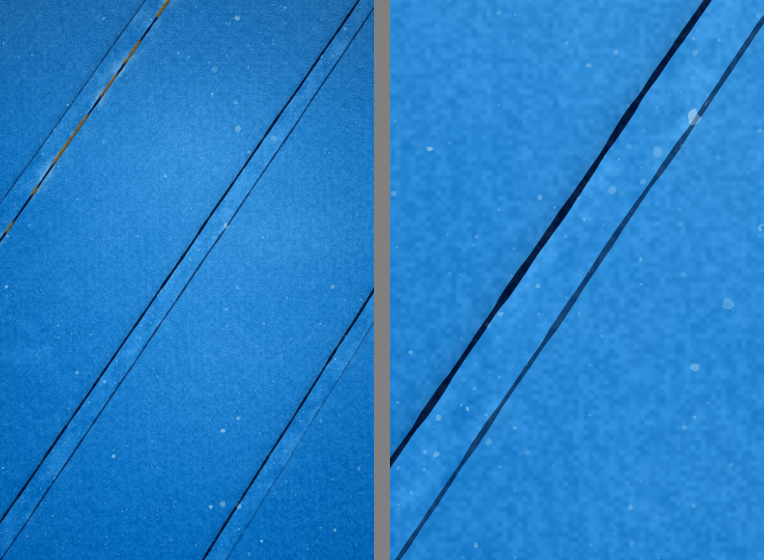
Left: the whole. Right: its middle third, enlarged.
Reproduce this texture procedurally as a Shadertoy shader.

```glsl
// Blue painted metal panels crossed by three slanted, slightly fanning cover strips.
// Each strip is two dark seams placed by a loop; layered noise adds clouding, grain,
// chips, pale wear and rust along the first strip.

#define STRIPS 3
#define SEAM_WIDTH 0.0019
#define GRAIN 0.075
#define CLOUDING 0.30
#define SPECK_AMOUNT 0.10
#define DEEP_BLUE vec3(0.005, 0.405, 0.730)
#define PALE_BLUE vec3(0.225, 0.570, 0.850)
#define GREY_BLUE vec3(0.160, 0.420, 0.660)
#define SEAM_COLOR vec3(0.010, 0.075, 0.190)
#define CHIP_COLOR vec3(0.620, 0.780, 0.900)
#define RUST_COLOR vec3(0.560, 0.420, 0.190)

float hash(vec2 p) {
    return fract(sin(dot(p, vec2(127.1, 311.7))) * 43758.5453);
}

float noise(vec2 p) {
    vec2 i = floor(p), f = fract(p);
    f = f * f * (3.0 - 2.0 * f);
    return mix(mix(hash(i), hash(i + vec2(1, 0)), f.x),
               mix(hash(i + vec2(0, 1)), hash(i + vec2(1, 1)), f.x), f.y);
}

float fbm(vec2 p) {
    float sum = 0.0, amp = 0.5;
    for (int i = 0; i < 5; i++) {
        sum += amp * noise(p);
        p = p * 2.03 + 17.3;
        amp *= 0.5;
    }
    return sum;
}

// One randomly sized dot in some of the cells of a grid
float specks(vec2 p, float cells, float chance, float px) {
    vec2 q = p * cells, id = floor(q);
    vec2 center = 0.3 + 0.4 * vec2(hash(id + 3.1), hash(id + 7.7));
    float radius = mix(0.06, 0.24, pow(hash(id + 5.3), 3.0));
    vec2 offset = fract(q) - center + 0.12 * (noise(q * 7.0) - 0.5);
    float edge = px * cells;
    float dot1 = 1.0 - smoothstep(radius - edge, radius + edge, length(offset));
    return dot1 * step(hash(id + 11.9), chance) * (0.4 + 0.6 * hash(id + 2.4));
}

// Soft elliptical patch of light
float glow(vec2 p, vec2 center, vec2 size) {
    vec2 d = (p - center) / size;
    return exp(-dot(d, d));
}

float seam(float d, float halfWidth, float px) {
    return 1.0 - smoothstep(halfWidth - px, halfWidth + px, abs(d));
}

void mainImage(out vec4 fragColor, in vec2 fragCoord) {
    vec2 p = fragCoord / iResolution.y;
    float px = 0.8 / iResolution.y;
    vec2 slant = vec2(dot(p, vec2(0.565, 0.825)), dot(p, vec2(0.825, -0.565)));

    // Broad light and cloudy paint
    float clouds = fbm(p * 5.0) - 0.48;
    float light = 0.08 + 0.72 * glow(p, vec2(0.40, 0.66), vec2(0.42, 0.40));
    light += 0.14 * glow(p, vec2(0.32, 0.74), vec2(0.10, 0.06));
    light += 0.20 * glow(p, vec2(0.55, 0.58), vec2(0.11, 0.06));
    light += 0.14 * glow(p, vec2(0.42, 0.28), vec2(0.30, 0.16));
    light += CLOUDING * clouds;
    vec3 color = mix(DEEP_BLUE, PALE_BLUE, clamp(light, 0.0, 1.15));
    float greying = smoothstep(0.68, 1.05, p.y) * (0.45 + 0.5 * abs(p.x - 0.33));
    color = mix(color, GREY_BLUE, greying);

    // Worn blotches toward the lower left
    float blotch = smoothstep(0.55, 0.68, fbm(p * 17.0 + 4.0));
    color += 0.035 * blotch * glow(p, vec2(0.05, 0.36), vec2(0.16, 0.18));

    // Strips: surface wear, shading, then seams
    float chipChance = SPECK_AMOUNT;
    float seams = 0.0, rust = 0.0;
    for (int i = 0; i < STRIPS; i++) {
        float k = float(i);
        float topX = 0.260 + 0.3945 * k - 0.0135 * k * k;
        float leftX = mix(-0.454 + 0.408 * k, topX, p.y);
        float stripWidth = mix(0.054 - 0.006 * k, 0.042 - 0.0055 * k, p.y);
        float wobble = 0.0016 * (noise(vec2(slant.x * 14.0, k * 9.0)) - 0.5);
        float dLeft = (p.x - leftX) * 0.825 + wobble;
        float dRight = (p.x - leftX - stripWidth) * 0.825 - wobble;
        float first = 1.0 - min(k, 1.0);

        float inside = smoothstep(-px, px, dLeft) * smoothstep(-px, px, -dRight);
        float wear = fbm(slant * vec2(32.0, 60.0) + k * 13.0);
        color += inside * (0.16 * (wear - 0.45) + 0.012);
        chipChance += inside * 0.22;
        color *= 1.0 - 0.16 * exp(-abs(dLeft) / 0.007) * step(dLeft, 0.0);

        // Pale oxidation beside the seams, strongest on the first strip
        float haze = exp(-abs(dRight) / 0.011) * (0.10 + 0.50 * first);
        color = mix(color, CHIP_COLOR, haze * smoothstep(0.30, 0.75, wear));

        float ragged = 0.7 + 0.6 * noise(vec2(slant.x * 70.0, k * 5.0));
        float leftInk = min(1.0, 0.55 + 0.45 * k);
        float rightInk = 1.0 - 0.33 * k;
        float left = seam(dLeft, SEAM_WIDTH * ragged * leftInk, px) * leftInk;
        float right = seam(dRight, SEAM_WIDTH * ragged * (0.4 + 0.6 * rightInk), px) * rightInk;
        seams = max(seams, max(left, right));
        float patches = smoothstep(0.42, 0.68, noise(vec2(slant.x * 38.0, 2.0)));
        rust = max(rust, first * patches * seam(dRight + 0.001, 0.0026 * ragged, px));
    }
    color = mix(color, SEAM_COLOR, seams * 0.95);
    color = mix(color, RUST_COLOR, rust * 0.75);

    // Paint grain, small chips and a few larger ones
    color += GRAIN * (noise(p * 330.0) - 0.5) + 0.5 * GRAIN * (noise(p * 150.0) - 0.5);
    float chips = 0.45 * specks(p, 130.0, chipChance, px);
    chips = max(chips, 0.75 * specks(p + 0.37, 46.0, chipChance * 0.45, px));
    color = mix(color, CHIP_COLOR, chips * (1.0 - 0.6 * seams));

    // Slight darkening at the corners
    vec2 fromCenter = fragCoord / iResolution.xy - 0.5;
    color *= 1.03 - 0.20 * dot(fromCenter, fromCenter);
    fragColor = vec4(clamp(color, 0.0, 1.0), 1.0);
}
```
